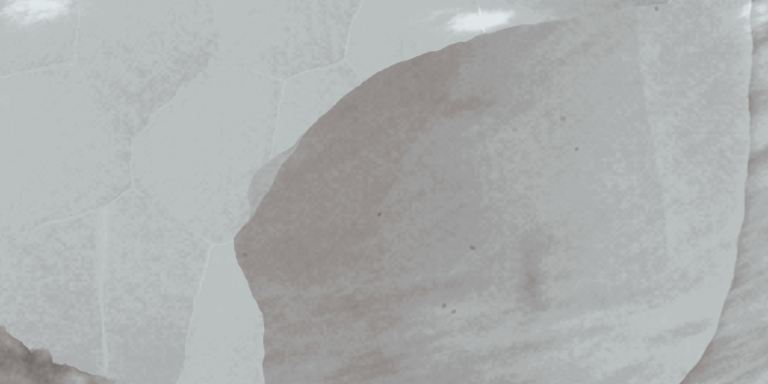
Write a WebGL 1 fragment shader that draws this texture.

```glsl
precision highp float;
// Cloudy quartz: pale cracked facets beside a smoky, softly scratched core.
uniform vec2 u_resolution;

// Palette, dark to bright
const vec3 SMOKE = vec3(0.58, 0.56, 0.55);
const vec3 ASH = vec3(0.62, 0.62, 0.62);
const vec3 MIST = vec3(0.68, 0.69, 0.69);
const vec3 MILK = vec3(0.73, 0.75, 0.75);
const vec3 GLINT = vec3(0.87, 0.90, 0.91);

// Tuning
const float FACET_SCALE = 2.7;
const float FACET_CONTRAST = 0.055;
const float CRACK_WIDTH = 0.008;
const float GRAIN_SCALE = 130.0;
const float GRAIN_AMOUNT = 0.035;
const float SCRATCH_AMOUNT = 0.045;
const float SPECK_SCALE = 22.0;

float hash(vec2 p) {
  return fract(sin(dot(p, vec2(127.1, 311.7))) * 43758.55);
}

float noise(vec2 p) {
  vec2 i = floor(p), f = fract(p);
  f = f * f * (3.0 - 2.0 * f);
  return mix(mix(hash(i), hash(i + vec2(1, 0)), f.x),
             mix(hash(i + vec2(0, 1)), hash(i + vec2(1, 1)), f.x), f.y);
}

float fbm(vec2 p) {
  float sum = 0.0, amp = 0.5;
  for (int i = 0; i < 5; i++) {
    sum += amp * noise(p);
    p = mat2(1.6, 1.2, -1.2, 1.6) * p + 7.3;
    amp *= 0.5;
  }
  return sum;
}

// Cellular noise: x nearest distance, y gap to the next cell, z cell id, w tilt
vec4 cells(vec2 p) {
  vec2 base = floor(p);
  vec4 best = vec4(9.0);
  float second = 9.0;
  for (int j = -1; j <= 1; j++) {
    for (int i = -1; i <= 1; i++) {
      vec2 id = base + vec2(i, j);
      vec2 offset = id + vec2(hash(id), hash(id + 41.7)) - p;
      float dist = length(offset);
      if (dist < best.x) {
        second = best.x;
        best = vec4(dist, 0.0, hash(id + 9.2), dot(offset, vec2(0.7, -0.5)));
      } else second = min(second, dist);
    }
  }
  best.y = second - best.x;
  return best;
}

// Left and upper border of the smoky core
float coreEdge(float y) {
  float rise = max(y - 0.38, 0.0);
  return 0.62 + 0.07 * (1.0 - smoothstep(0.12, 0.36, y))
       + 0.65 * rise + 0.47 * pow(rise / 0.57, 6.0);
}

float blob(vec2 p, vec2 center, vec2 size) {
  vec2 q = (p - center) / size;
  return exp(-dot(q, q));
}

// Noise drawn out along a slanted direction
float streaks(vec2 p, float slope, vec2 scale) {
  return fbm(vec2(p.x + slope * p.y, p.y - slope * p.x) * scale) - 0.48;
}

vec3 mineralColor(float v) {
  vec3 c = mix(SMOKE, ASH, smoothstep(0.56, 0.62, v));
  c = mix(c, MIST, smoothstep(0.62, 0.685, v));
  c = mix(c, MILK, smoothstep(0.685, 0.745, v));
  c = mix(c, GLINT, smoothstep(0.755, 0.9, v));
  return c * clamp(v / 0.56, 0.5, 1.0);
}

void main() {
  vec2 p = gl_FragCoord.xy / u_resolution.y;
  float soft = 1.2 / u_resolution.y;
  float cloud = fbm(p * 3.0) - 0.48;
  float rough = fbm(p * 16.0 + 3.0) - 0.48;
  vec2 warped = p + 0.025 * vec2(rough, -rough) + 0.07 * cloud;

  // Pale facets with light cracks and shaded flanks
  vec4 facet = cells(warped * FACET_SCALE + vec2(0.3, 5.1));
  float pale = smoothstep(1.55, 1.1, 0.0) + mix(0.735, 0.69, smoothstep(1.2, 1.6, p.x));
  pale = mix(0.735, 0.69, smoothstep(1.2, 1.6, p.x));
  pale += FACET_CONTRAST * (facet.z - 0.5 + 0.6 * facet.w) + 0.07 * cloud;
  float gap = facet.y / FACET_SCALE;
  pale -= 0.025 * exp(-gap * 28.0) * smoothstep(0.3, 0.6, facet.z);
  pale += 0.05 * (1.0 - smoothstep(CRACK_WIDTH * 0.3, CRACK_WIDTH + soft, gap))
        * smoothstep(0.3, 0.6, noise(p * 7.0));

  // Smoky core, brightening to the right, with a cooler inner plane
  float slope = (coreEdge(p.y + 0.01) - coreEdge(p.y - 0.01)) / 0.02;
  float depth = (p.x - coreEdge(p.y)) / sqrt(1.0 + slope * slope);
  depth += 0.025 * rough + 0.02 * cloud;
  float core = mix(0.565, 0.615, smoothstep(0.1, 0.6, depth));
  core = mix(core, 0.70, smoothstep(1.05, 1.8, p.x));
  float plane = p.x - 0.95 - 0.6 * (p.y - 0.4) + 0.12 * cloud;
  core += 0.02 * smoothstep(-0.01, 0.015, plane) * exp(-max(plane, 0.0) * 5.0)
        * smoothstep(0.35, 0.5, p.y);
  core += 0.07 * cloud + SCRATCH_AMOUNT * streaks(p, 0.7, vec2(5.0, 26.0));
  float lower = 1.0 - smoothstep(0.12, 0.4, p.y + 0.15 * cloud);
  core += lower * (0.025 + 0.16 * streaks(p, 0.22, vec2(5.0, 24.0)));
  core -= 0.08 * blob(p + 0.08 * rough, vec2(1.38, 0.27), vec2(0.035, 0.09));
  core -= 0.05 * blob(p + 0.06 * rough, vec2(1.25, 0.73), vec2(0.1, 0.025));
  float fold = p.x - 1.7 - 0.04 * sin(p.y * 5.0);
  core += 0.03 * smoothstep(-0.008, 0.008, fold) * exp(-abs(fold) * 18.0)
        * smoothstep(0.2, 0.4, p.y);

  // Sparse dark pits
  vec4 speck = cells(warped * SPECK_SCALE);
  core -= 0.11 * step(0.94, speck.z) * (1.0 - smoothstep(0.06, 0.2, speck.x))
        * smoothstep(0.4, 0.6, noise(p * 5.0));

  // Join through a chipped rim
  float chip = depth + 0.05 * exp(-pow((p.y - 0.54) / 0.07, 2.0));
  float v = mix(pale, 0.66 + 0.1 * rough, smoothstep(-soft, soft, chip));
  v = mix(v, core, smoothstep(-soft, soft, depth));
  v += 0.035 * exp(-abs(depth) * 160.0) * (noise(p * 18.0) - 0.4);

  // Outer flank at the right and broken lower left corner
  float rim = p.x - 1.955 + 0.19 * exp(-p.y * 5.0) + 0.02 * rough;
  float flank = 0.69 + 0.3 * streaks(p, 0.45, vec2(4.0, 20.0)) - 0.1 * exp(-abs(rim) * 50.0);
  v += 0.035 * exp(-abs(rim) * 45.0);
  v = mix(v, flank, smoothstep(-soft, soft * 2.0, rim));
  float corner = 0.15 - p.y - 0.5 * p.x + 0.08 * rough;
  v = mix(v, 0.58 + 0.45 * rough, smoothstep(-soft, soft * 2.0, corner));

  // Wet highlights along the top
  float shine = blob(p, vec2(0.07, 0.99), vec2(0.12, 0.05))
              + blob(p, vec2(1.98, 0.93), vec2(0.06, 0.09));
  shine += blob(p, vec2(1.27, 0.945), vec2(0.16, 0.03)) * (1.0 - smoothstep(-0.01, 0.01, depth));
  v += shine * (0.12 + 0.45 * streaks(p, 0.3, vec2(10.0, 28.0)));

  // Fine surface grain
  v += GRAIN_AMOUNT * (noise(p * GRAIN_SCALE) + 0.6 * noise(p * GRAIN_SCALE * 0.45) - 0.8);
  gl_FragColor = vec4(mineralColor(v), 1.0);
}
```
